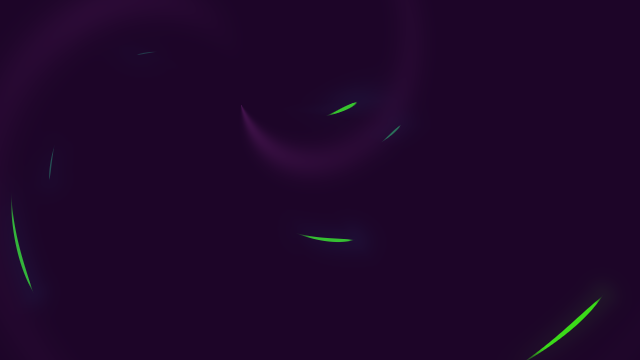
This background is drawn by a Shadertoy shader. Its source:

```glsl
// A dark violet vortex: two soft purple arms wind out of an off-centre eye,
// with tapered green streaks drifting along the same spiral flow.
// Everything is measured in polar coordinates, in units of canvas height.

#define EYE vec2(0.669, 0.711)
#define ARM_SPREAD 0.17
#define STREAK_HALF_WIDTH 0.0125
#define GLOW_RADIUS 0.042
#define GLOW_STRENGTH 0.06
#define NIGHT vec3(0.113, 0.020, 0.157)
#define VIOLET vec3(1.0, 0.36, 0.95)
#define TEAL vec3(0.16, 0.47, 0.44)
#define GREEN vec3(0.23, 0.86, 0.10)

const float PI = 3.14159265;
const int STREAK_COUNT = 7;

// Each streak: start radius, start angle, end radius, end angle.
const vec4 STREAKS[STREAK_COUNT] = vec4[](
    vec4(0.236, -0.147, 0.322, 0.021),
    vec4(0.387, -1.176, 0.491, -0.876),
    vec4(1.058, -0.760, 1.137, -0.489),
    vec4(0.681, 3.499, 0.778, 3.876),
    vec4(0.271, 2.574, 0.319, 2.700),
    vec4(0.528, 3.351, 0.572, 3.519),
    vec4(0.402, -0.274, 0.448, -0.129));
const float SIZES[STREAK_COUNT] = float[](0.75, 0.72, 1.0, 0.66, 0.22, 0.30, 0.40);

float wrapAngle(float a) {
    return mod(a + PI, 2.0 * PI) - PI;
}

// Soft arm whose centre angle is a quadratic in the radius.
float spiralArm(float radius, float angle, vec3 twist) {
    float centre = twist.x + radius * (twist.y + radius * twist.z);
    float offset = wrapAngle(angle - centre) / ARM_SPREAD;
    return exp(-0.5 * offset * offset);
}

// Returns the streak's core coverage in x and its halo in y.
vec2 streak(float radius, float angle, vec4 path, float size, float pixel) {
    float sweep = path.w - path.y;
    float growth = path.z - path.x;
    float midRadius = 0.5 * (path.x + path.z);
    float t = wrapAngle(angle - 0.5 * (path.y + path.w)) / sweep + 0.5;
    float s = clamp(t, 0.0, 1.0);

    // Distance across the path, and overshoot past its ends
    float pitch = growth / (sweep * midRadius);
    float across = (radius - path.x - growth * s) * inversesqrt(1.0 + pitch * pitch);
    float beyond = (t - s) * sweep * midRadius;

    // Thin tail, fuller head
    float halfWidth = STREAK_HALF_WIDTH * size * (s - pow(s, 5.0));
    float core = clamp((halfWidth - abs(across)) / pixel + 0.5, 0.0, 1.0);
    core *= smoothstep(0.0, 0.35, t) * (1.0 - smoothstep(0.9, 1.03, t));

    vec2 away = vec2(across, beyond) / GLOW_RADIUS;
    float halo = exp(-dot(away, away)) * size * (0.2 + 0.8 * s * (2.0 - s));
    return vec2(core, halo);
}

void mainImage(out vec4 fragColor, in vec2 fragCoord) {
    float pixel = 1.0 / iResolution.y;
    vec2 p = fragCoord * pixel - EYE;
    float radius = length(p);
    float angle = atan(p.y, p.x);

    // Bright arm fades outward; the wide arm emerges away from the eye
    float brightArm = spiralArm(radius, angle, vec3(-1.257, 1.282, 3.746));
    brightArm *= 0.15 * exp(-3.2 * radius) * (1.0 - smoothstep(0.6, 0.9, radius));
    float wideArm = spiralArm(radius, angle, vec3(1.489, 1.591, 1.368));
    wideArm *= 0.055 * smoothstep(0.08, 0.5, radius) * exp(-2.5 * max(radius - 0.5, 0.0));
    vec3 color = NIGHT + VIOLET * (brightArm + wideArm);

    // Larger streaks are greener and stronger
    for (int i = 0; i < STREAK_COUNT; i++) {
        float size = SIZES[i];
        vec2 light = streak(radius, angle, STREAKS[i], size, pixel);
        vec3 tint = mix(TEAL, GREEN, smoothstep(0.2, 1.0, size));
        vec3 haloTint = mix(vec3(0.1, 0.7, 1.0), GREEN, smoothstep(0.7, 1.0, size));
        color += haloTint * light.y * GLOW_STRENGTH;
        color = mix(color, tint, light.x * smoothstep(-0.1, 0.6, size));
    }

    fragColor = vec4(color, 1.0);
}
```
